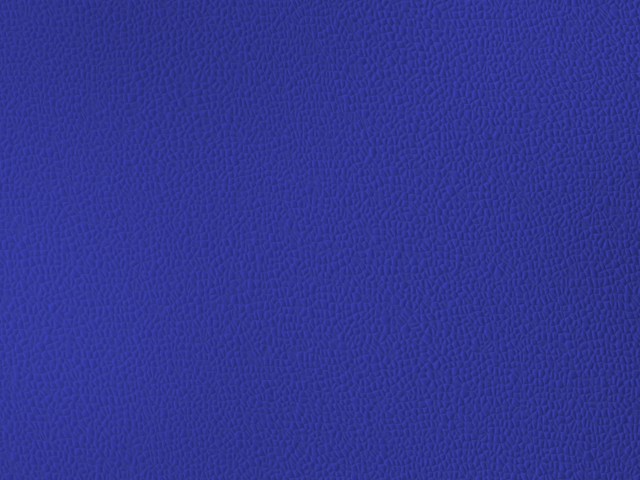
Reproduce this texture procedurally as a WebGL 2 fragment shader.

```glsl
#version 300 es
precision highp float;
// Blue pebbled leather: small rounded bumps with fine pale creases, lit from
// the left. Two samples of a warped cell height field give the embossing,
// and broad noise and soft pools of light vary the sheen over the hide.

#define HIDE_COLOR vec3(0.188, 0.210, 0.579)
#define CREASE_TINT vec3(0.034, 0.034, -0.012)
#define PEBBLES vec2(84.0, 66.0)
#define LEAN 0.18
#define JITTER 0.86
#define CREASE_SHARPNESS 2.3
#define RELIEF 0.29
#define CREASE_TONE 0.05
#define LIGHT_STEP vec2(0.15, -0.06)
#define SHEEN 0.1
#define FINE_GRAIN 0.06

uniform vec2 u_resolution;
out vec4 fragColor;

vec2 hash22(vec2 p) {
    vec3 q = fract(vec3(p.xyx) * vec3(0.1031, 0.1030, 0.0973));
    q += dot(q, q.yzx + 33.33);
    return fract((q.xx + q.yz) * q.zy);
}

float valueNoise(vec2 p) {
    vec2 cell = floor(p), f = fract(p);
    f = f * f * (3.0 - 2.0 * f);
    float bottom = mix(hash22(cell).x, hash22(cell + vec2(1.0, 0.0)).x, f.x);
    float top = mix(hash22(cell + vec2(0.0, 1.0)).x, hash22(cell + 1.0).x, f.x);
    return mix(bottom, top, f.y);
}

// Domed pebble height: 0 in the creases, close to 1 on the bumps.
float pebbleHeight(vec2 p) {
    vec2 cell = floor(p);
    float nearest = 8.0, second = 8.0;
    for (int y = -1; y <= 1; y++) {
        for (int x = -1; x <= 1; x++) {
            vec2 id = cell + vec2(x, y);
            vec2 center = id + 0.5 + JITTER * (hash22(id + 57.0) - 0.5);
            float d = length(p - center);
            second = min(second, max(nearest, d));
            nearest = min(nearest, d);
        }
    }
    return 1.0 - exp(-CREASE_SHARPNESS * (second - nearest));
}

// Maps the canvas to pebble space, gently bending the rows.
vec2 pebbleSpace(vec2 uv) {
    vec2 bend = vec2(valueNoise(uv * 4.0 + 11.0), valueNoise(uv * 4.0 + 47.0));
    vec2 p = uv + 0.035 * (bend - 0.5);
    p.x += LEAN * p.y;
    p *= PEBBLES;
    vec2 wobble = vec2(valueNoise(p * 0.7 + 5.0), valueNoise(p * 0.7 + 83.0));
    return p + 0.4 * (wobble - 0.5);
}

// Returns the relief shading and the depth of the crease.
vec2 grainShade(vec2 uv) {
    vec2 p = pebbleSpace(uv);
    float lit = pebbleHeight(p + LIGHT_STEP);
    float shaded = pebbleHeight(p - LIGHT_STEP);
    float depth = 0.55 - 0.5 * (lit + shaded);
    float fine = FINE_GRAIN * (valueNoise(uv * 250.0) - 0.5);
    return vec2(RELIEF * (lit - shaded) - CREASE_TONE * depth + fine, depth);
}

float pool(vec2 s, vec2 center, vec2 radius) {
    vec2 d = (s - center) / radius;
    return exp(-dot(d, d));
}

// Broad light: bright on the lower left, dim along the top and right edge.
float sheen(vec2 s, vec2 uv) {
    float light = 0.9 * pool(s, vec2(0.02, 0.4), vec2(0.28, 0.45));
    light += 0.4 * pool(s, vec2(0.5, 0.55), vec2(0.2, 0.25));
    light += 0.35 * pool(s, vec2(0.8, 0.9), vec2(0.25, 0.2));
    light -= 0.45 * pool(s, vec2(0.22, 0.88), vec2(0.3, 0.25));
    light -= 0.6 * pool(s, vec2(1.03, 0.3), vec2(0.16, 0.5));
    return light - 0.15 + 0.3 * (valueNoise(uv * 4.0 + 29.0) - 0.5);
}

void main() {
    // Four samples per pixel smooth the creases.
    vec2 grain = vec2(0.0);
    for (int i = 0; i < 4; i++) {
        vec2 offset = vec2(i % 2, i / 2) * 0.5 - 0.25;
        grain += 0.25 * grainShade((gl_FragCoord.xy + offset) / u_resolution.y);
    }
    vec2 s = gl_FragCoord.xy / u_resolution;
    vec2 uv = gl_FragCoord.xy / u_resolution.y;

    // The relief deepens towards the right.
    float shade = grain.x * mix(0.8, 1.2, smoothstep(0.0, 1.0, s.x));
    vec3 color = HIDE_COLOR * (1.0 + shade + SHEEN * sheen(s, uv));
    color += CREASE_TINT * grain.y;
    fragColor = vec4(clamp(color, 0.0, 1.0), 1.0);
}
```
